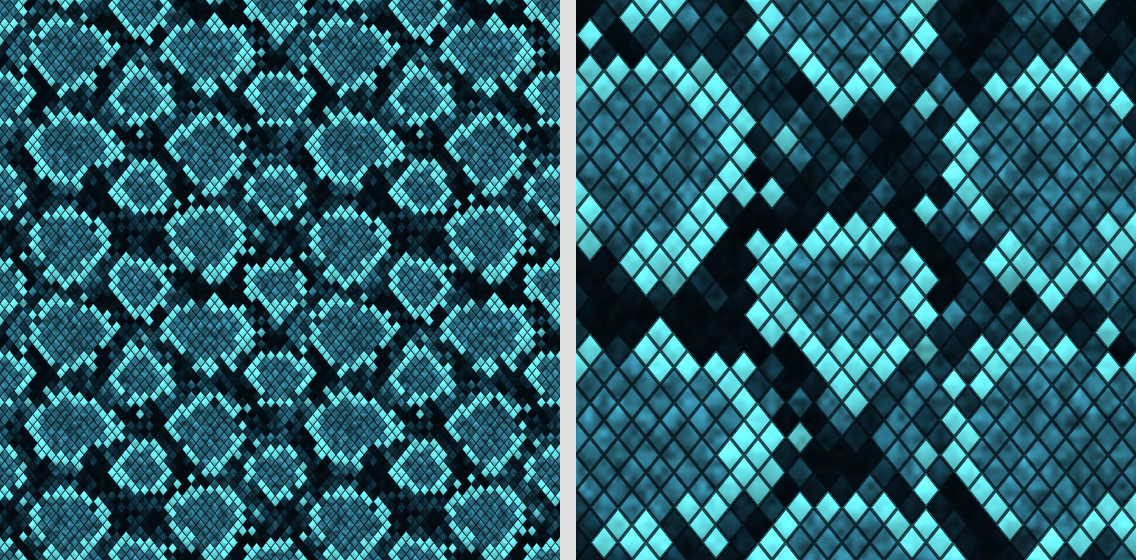
Left: the whole. Right: its middle third, enlarged.
Reproduce this pattern procedurally as a WebGL 2 fragment shader.

```glsl
#version 300 es
precision highp float;

#define REPEATS 2.0
#define SCALES vec2(30.0, 24.0)
#define BIG_PATCH vec2(0.148, 0.138)
#define SMALL_PATCH vec2(0.110, 0.103)
#define JITTER 0.028
#define WOBBLE 0.09
#define RING_WIDTH 1.3
#define LINE_WIDTH 0.075
#define RING_GAPS 0.10
#define GRAIN 0.55

uniform vec2 u_resolution;
out vec4 outColor;

const vec3 BLACK = vec3(0.012, 0.045, 0.07);
const vec3 DEEP = vec3(0.065, 0.21, 0.265);
const vec3 TEAL = vec3(0.165, 0.42, 0.50);
const vec3 CYAN = vec3(0.43, 0.95, 0.98);

float hash(vec2 p) {
    vec3 q = fract(p.xyx * 0.1031);
    q += dot(q, q.yzx + 33.33);
    return fract((q.x + q.y) * q.z);
}

// Wraps whole numbers safely to 0 .. period - 1
vec2 wrap(vec2 id, vec2 period) {
    return floor(mod(id + 0.5, period));
}

// Value noise that wraps once per tile
float tileNoise(vec2 p, float cells) {
    vec2 id = floor(p * cells);
    vec2 f = fract(p * cells);
    f = f * f * (3.0 - 2.0 * f);
    vec2 period = vec2(cells);
    float a = hash(wrap(id, period) + cells);
    float b = hash(wrap(id + vec2(1.0, 0.0), period) + cells);
    float c = hash(wrap(id + vec2(0.0, 1.0), period) + cells);
    float d = hash(wrap(id + 1.0, period) + cells);
    return mix(mix(a, b, f.x), mix(c, d, f.x), f.y);
}

// Approximate distance to the nearest patch, in tile units
float patchDistance(vec2 p) {
    float nearest = 1.0;
    for (int col = 0; col < 4; col++) {
        bool big = col % 2 == 0;
        for (int row = 0; row < 3; row++) {
            vec2 seed = vec2(col, row) * 7.0 + 3.0;
            vec2 rnd = vec2(hash(seed), hash(seed + 41.0));
            // Staggered columns of large and small patches
            vec2 center = vec2(0.25 * float(col + 1), (big ? 0.805 : 0.98) - float(row) / 3.0);
            center += (rnd - 0.5) * JITTER;
            vec2 d = fract(p - center + 0.5) - 0.5;
            vec2 radius = big ? BIG_PATCH : SMALL_PATCH;
            radius *= 0.93 + 0.14 * vec2(hash(seed + 83.0), hash(seed + 127.0));
            // Rounded diamond with an uneven outline
            vec2 q = pow(abs(d / radius) + 1e-5, vec2(1.6));
            float n = pow(q.x + q.y, 0.625);
            float angle = atan(d.y, d.x);
            n *= 1.0 + WOBBLE * cos(3.0 * angle + 6.283 * rnd.x)
                     + 0.5 * WOBBLE * cos(2.0 * angle + 6.283 * rnd.y);
            nearest = min(nearest, (n - 1.0) * min(radius.x, radius.y));
        }
    }
    return nearest;
}

// Flat colour of one scale, from its distance to a patch edge
vec3 scaleColor(float dist, vec2 id, vec2 center) {
    float pick = hash(id + 11.0);
    float tone = hash(id + 59.0);
    if (dist < -RING_WIDTH) return TEAL * (0.85 + 0.3 * tone);
    if (dist < 0.0) {
        if (pick < RING_GAPS) return mix(BLACK, TEAL, tone);
        return CYAN * (0.82 + 0.2 * sqrt(tone));
    }
    if (pick > 0.94 && dist < 1.5) return CYAN * (0.7 + 0.3 * tone);
    float mottled = 0.55 * tone + 0.6 * tileNoise(center, 14.0);
    vec3 ground = mix(BLACK, DEEP, smoothstep(0.38, 0.72, mottled));
    return mix(ground, TEAL, smoothstep(0.70, 0.95, mottled));
}

void main() {
    vec2 canvas = gl_FragCoord.xy / u_resolution;
    vec2 p = fract(canvas * REPEATS);

    // Diamond lattice of scales
    vec2 g = p * SCALES;
    vec2 uv = vec2(g.x + g.y, g.x - g.y);
    vec2 cell = floor(uv);
    vec2 f = uv - cell - 0.5;
    vec2 gridPoint = vec2(cell.x + cell.y + 1.0, cell.x - cell.y);
    vec2 id = wrap(gridPoint, 2.0 * SCALES);
    vec2 center = id / (2.0 * SCALES);

    float pitch = length(SCALES);
    float dist = patchDistance(center) * pitch + 0.5 * (hash(id + 97.0) - 0.5);
    vec3 color = scaleColor(dist, id, center);

    // Bevel, lit towards the upper tip, with mottled skin grain
    float light = 1.0 + 0.22 * (f.x - f.y);
    float skin = 0.6 * tileNoise(p, 110.0) + 0.4 * tileNoise(p, 53.0);
    float glow = smoothstep(0.35, 0.8, color.g);
    color *= light * (1.0 + GRAIN * (1.0 - 0.75 * glow) * (skin - 0.5) * 2.0);

    // Dark seams between the scales
    float edge = 0.5 - max(abs(f.x), abs(f.y));
    float aa = 0.5 * pitch * REPEATS / min(u_resolution.x, u_resolution.y);
    float face = smoothstep(LINE_WIDTH - aa, LINE_WIDTH + aa, edge);
    color = mix(mix(BLACK, color, 0.25), color, face);

    outColor = vec4(clamp(color, 0.0, 1.0), 1.0);
}
```
